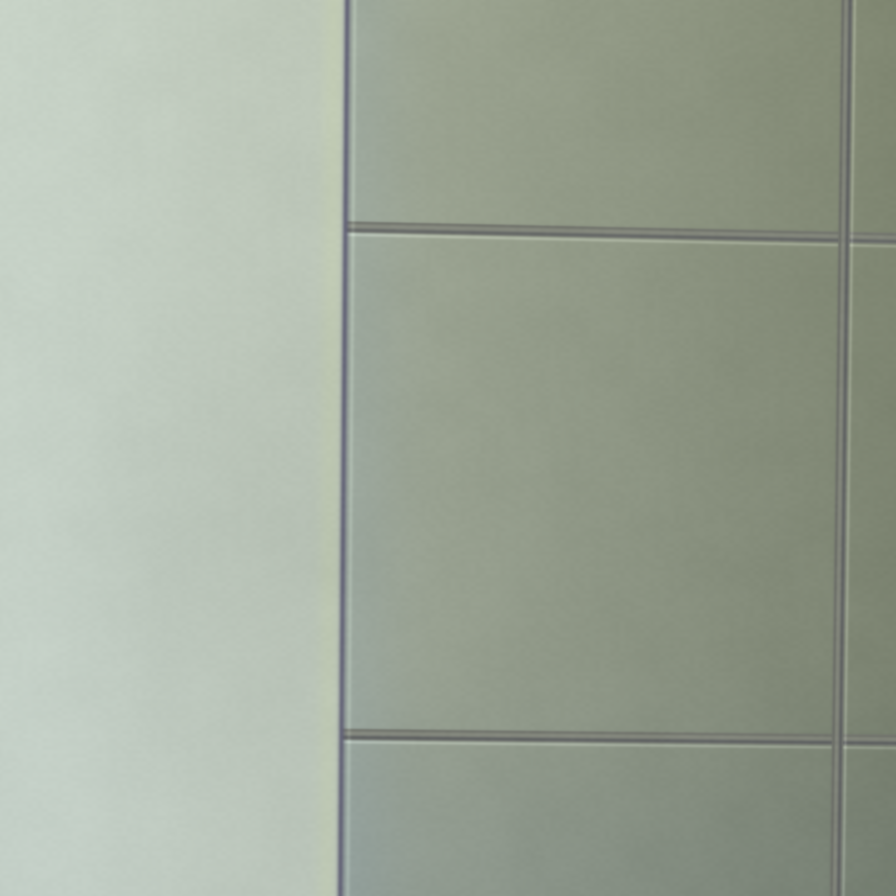
Write a WebGL 2 fragment shader that draws this texture.

```glsl
#version 300 es
precision highp float;
uniform vec2 u_resolution;
out vec4 fragColor;

float hash(vec2 p) {
  return fract(sin(dot(p, vec2(127.1, 311.7))) * 43758.5453);
}

float noise(vec2 p) {
  vec2 i = floor(p), f = fract(p);
  f = f * f * (3.0 - 2.0 * f);
  return mix(mix(hash(i), hash(i + vec2(1, 0)), f.x),
             mix(hash(i + vec2(0, 1)), hash(i + vec2(1, 1)), f.x), f.y);
}

// Soft line of half-width w around d = 0
float line(float d, float w) {
  return exp(-d * d / (w * w));
}

// Joint profile across d: grey bed, two dark edges, lit rim on the positive side
vec3 joint(vec3 base, float d, float nearDark, float farDark) {
  float bed = 1.0 - smoothstep(0.0045, 0.0075, abs(d));
  vec3 color = mix(base, vec3(0.52, 0.53, 0.49), 0.85 * bed);
  color = mix(color, vec3(0.38, 0.39, 0.37), nearDark * line(d + 0.0045, 0.0022));
  color = mix(color, vec3(0.34, 0.35, 0.36), farDark * line(d - 0.0035, 0.0026));
  return color + 0.09 * line(d - 0.0088, 0.002);
}

void main() {
  vec2 uv = gl_FragCoord.xy / u_resolution;

  // Slightly tilted joints
  float edge = uv.x - (0.3797 + 0.0078 * uv.y);
  float column = uv.x - (0.9325 + 0.0128 * uv.y);
  float upper = 0.7468 - 0.021 * (uv.x - 0.387) - uv.y;
  float lower = 0.1805 - 0.0107 * (uv.x - 0.385) - uv.y;

  // Pale wall
  vec3 wall = mix(vec3(0.775, 0.820, 0.780), vec3(0.735, 0.775, 0.725),
                  smoothstep(0.0, 0.37, uv.x));
  wall += vec3(0.012, 0.010, -0.004) * (uv.y - 0.5);
  wall -= 0.02 * line(uv.y - 0.42, 0.2) * smoothstep(0.0, 0.2, uv.x);
  wall += vec3(0.015, 0.015, -0.02) * line(edge + 0.015, 0.012);

  // Tiles darken to the right and cool towards the bottom
  float across = clamp((uv.x - 0.385) / 0.56, 0.0, 1.1);
  vec3 tile = mix(vec3(0.620, 0.655, 0.590), vec3(0.500, 0.530, 0.455), across);
  tile += vec3(0.025, 0.022, 0.005) * (uv.y - 0.5);
  tile -= vec3(0.02, 0.015, 0.0) * smoothstep(0.3, 0.0, uv.y);
  tile += vec3(-0.01, 0.0, 0.025) * line(edge, 0.06);

  // Horizontal joints, then the vertical one over them
  tile = joint(tile, upper, 0.45, 0.65);
  tile = joint(tile, lower, 0.45, 0.75);
  tile = joint(tile, column, 0.6, 0.75);

  // Violet shadow where the wall meets the tiles
  vec3 color = mix(wall, tile, smoothstep(-0.002, 0.002, edge));
  color = mix(color, vec3(0.38, 0.38, 0.46), 0.9 * line(edge, 0.0036));
  color += vec3(0.06, 0.065, 0.06) * line(edge - 0.0085, 0.0025);

  // Faint mottling and grain
  color += 0.012 * (noise(uv * 22.0) - 0.5);
  color += 0.012 * (noise(uv * vec2(180.0, 230.0)) - 0.5);
  fragColor = vec4(color, 1.0);
}
```
